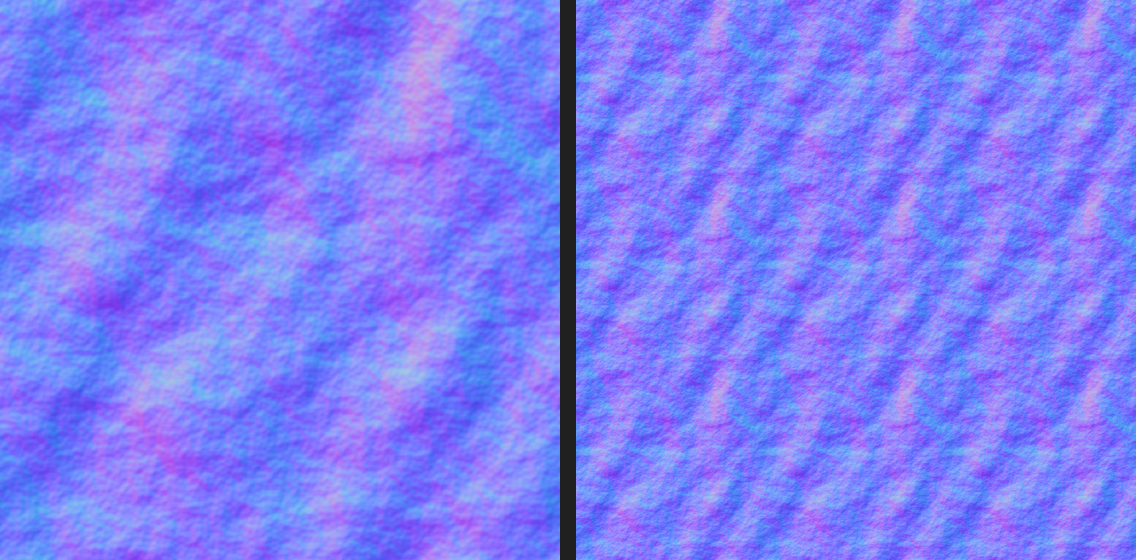
Left: one tile. Right: repeated 3 by 3.
Reproduce this texture map procedurally as a WebGL 1 fragment shader.

```glsl
precision highp float;
// Tileable normal map of rough rock with broad diagonal folds.

uniform vec2 u_resolution;

const float TAU = 6.2831853;

float hash(vec3 p) {
  p = fract(p * vec3(0.1031, 0.1030, 0.0973));
  p += dot(p, p.yzx + 33.33);
  return fract((p.x + p.y) * p.z);
}

// Dot product of a random unit gradient with the offset from its wrapped cell corner.
float cornerSlope(vec2 cell, vec2 offset, float period, float seed) {
  float angle = TAU * hash(vec3(mod(cell, period), seed * 7.0 + 3.0));
  return dot(vec2(cos(angle), sin(angle)), offset);
}

// Gradient noise that repeats after a whole number of cells.
float periodicNoise(vec2 p, float period, float seed) {
  vec2 cell = floor(p);
  vec2 f = p - cell;
  vec2 fade = f * f * f * (f * (f * 6.0 - 15.0) + 10.0);
  vec2 e = vec2(1.0, 0.0);
  float bottom = mix(cornerSlope(cell, f, period, seed),
                     cornerSlope(cell + e.xy, f - e.xy, period, seed), fade.x);
  float top = mix(cornerSlope(cell + e.yx, f - e.yx, period, seed),
                  cornerSlope(cell + e.xx, f - e.xx, period, seed), fade.x);
  return mix(bottom, top, fade.y);
}

// Fractal relief: sheared broad folds under even, ever finer grain.
float height(vec2 uv) {
  float sum = 0.0;
  float period = 3.0;
  float steepness = 1.0;
  for (int i = 0; i < 6; i++) {
    float octave = float(i);
    vec2 q = uv;
    if (i == 0) q.y -= q.x;   // a whole-number shear still tiles
    q = q * period + octave * vec2(0.37, 0.71);
    sum += steepness / period * periodicNoise(q, period, octave);
    period *= 2.0;
    steepness *= 0.9;
  }
  return sum;
}

void main() {
  vec2 uv = gl_FragCoord.xy / u_resolution;

  // Central differences give the slope of the relief.
  vec2 e = vec2(0.001, 0.0);
  vec2 slope = vec2(height(uv + e.xy) - height(uv - e.xy),
                    height(uv + e.yx) - height(uv - e.yx)) / (2.0 * e.x);

  // Pack the unit normal into colour, with green pointing down the canvas.
  vec3 normal = normalize(vec3(slope * vec2(-0.132, 0.16), 1.0));
  gl_FragColor = vec4(normal * 0.5 + 0.5, 1.0);
}
```
